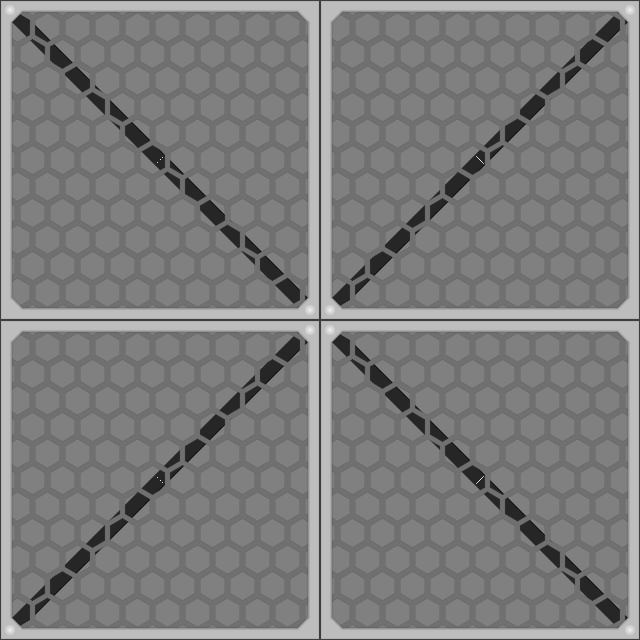
A WebGL 1 fragment shader for this pattern:

```glsl
precision highp float;
// Four framed hexagon-mesh panels with alternating diagonal slots and corner rivets.
uniform vec2 u_resolution;

// Antialiasing width, in panel units (384 per panel side)
float pixelSize;

// 1 where the distance is negative, 0 outside, smoothed over one pixel
float inside(float d) {
  return 1.0 - smoothstep(-0.5 * pixelSize, 0.5 * pixelSize, d);
}

// Distance from the nearest centre of a pointy-top hexagon grid; cell edges lie at 18
float hexDistance(vec2 p) {
  vec2 period = vec2(36.0, 62.354);
  vec2 a = mod(p + 0.5 * period, period) - 0.5 * period;
  vec2 b = mod(p, period) - 0.5 * period;
  vec2 q = abs(dot(a, a) < dot(b, b) ? a : b);
  return max(q.x, 0.5 * q.x + 0.866 * q.y);
}

// Signed distance to a square with cut corners
float chamferedBox(vec2 p, float halfSize, float cut) {
  vec2 q = abs(p);
  return max(max(q.x, q.y) - halfSize, (q.x + q.y - 2.0 * halfSize + cut) * 0.7071);
}

void main() {
  vec2 uv = gl_FragCoord.xy / u_resolution;
  pixelSize = 768.0 / min(u_resolution.x, u_resolution.y);

  // Two by two panels, measured from each top left corner
  vec2 grid = vec2(uv.x, 1.0 - uv.y) * 2.0;
  vec2 cell = floor(grid);
  vec2 p = fract(grid) * 384.0;
  vec2 c = p - 192.0;
  float flip = mod(cell.x + cell.y, 2.0) < 0.5 ? 1.0 : -1.0;
  vec2 m = vec2(c.x * flip, c.y);

  // Plate behind the mesh, with a dark diagonal slot
  float across = (m.x - m.y) * 0.7071;
  float slot = inside(abs(across) - 8.6);
  float slotShade = mix(0.15, 0.08, inside(7.2 - across * flip));
  float shade = mix(0.5, slotShade, slot);

  // Hexagonal mesh with a thin dark outline around every hole
  float hex = hexDistance((p - vec2(21.0, 33.0)) * vec2(1.0, 0.98));
  float outline = inside(14.4 - hex);
  shade = mix(shade, mix(0.39, 0.2, slot), outline * 0.85);
  shade = mix(shade, 0.44, inside(15.2 - hex));

  // Light frame with a soft inner bevel
  float opening = chamferedBox(c, 178.0, 13.0);
  shade *= 1.0 - 0.1 * smoothstep(-3.0, 0.0, opening);
  float frame = mix(0.58, 0.74, smoothstep(-0.5, 3.0, opening));
  shade = mix(shade, frame, smoothstep(-1.0, 0.6, opening));

  // Rivets at both ends of the slot
  vec2 toRivet = m - sign(m.x + m.y) * vec2(180.0);
  float r = length(toRivet);
  float rivet = mix(0.92, 0.8, smoothstep(0.0, 6.0, r));
  shade = mix(shade, rivet, inside(r - 6.3));

  // Dark gap between panels
  float edge = 192.0 - max(abs(c.x), abs(c.y));
  shade = mix(shade, 0.24, inside(edge - 1.4));

  gl_FragColor = vec4(vec3(shade), 1.0);
}
```
